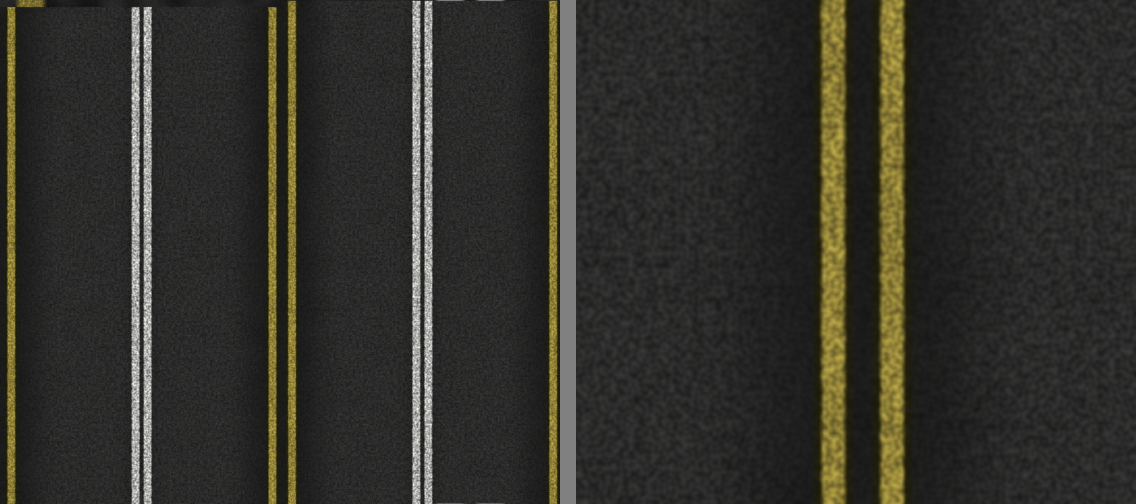
Left: the whole. Right: its middle third, enlarged.
This pattern is drawn by a WebGL 1 fragment shader. Its source:

```glsl
precision highp float;
// Two worn asphalt roads side by side, with yellow edge lines and double white centre lines.
uniform vec2 u_resolution;

vec2 gradientAt(vec2 cell) {
  vec3 h = fract(cell.xyx * vec3(0.1031, 0.1030, 0.0973));
  h += dot(h, h.yzx + 33.33);
  float angle = 6.2832 * fract((h.x + h.y) * h.z);
  return vec2(cos(angle), sin(angle));
}

// Gradient noise, roughly -0.7 to 0.7
float noise(vec2 p) {
  vec2 i = floor(p), f = fract(p);
  vec2 w = f * f * f * (f * (f * 6.0 - 15.0) + 10.0);
  float a = dot(gradientAt(i), f);
  float b = dot(gradientAt(i + vec2(1.0, 0.0)), f - vec2(1.0, 0.0));
  float c = dot(gradientAt(i + vec2(0.0, 1.0)), f - vec2(0.0, 1.0));
  float d = dot(gradientAt(i + 1.0), f - 1.0);
  return mix(mix(a, b, w.x), mix(c, d, w.x), w.y);
}

// Coverage of a band given the distance to its centre
float band(float dist, float halfWidth, float soft) {
  return 1.0 - smoothstep(halfWidth - soft, halfWidth + soft, dist);
}

void main() {
  vec2 uv = gl_FragCoord.xy / u_resolution;
  vec2 p = gl_FragCoord.xy / u_resolution.x;
  float repeats = 1.9948;
  float road = floor(uv.x * repeats);
  float x = fract(uv.x * repeats);
  float soft = max(0.004, 0.8 * repeats / u_resolution.x);

  // Grain at three scales
  float fine = noise(p * 290.0 + 7.3);
  float coarse = noise(p * vec2(150.0, 135.0) + 41.7);
  float patches = noise(p * 24.0 + 3.1);
  float grain = fine * 0.6 + coarse * 0.4;

  // Distances to the nearest yellow and white lines
  float yellowDist = min(abs(x - 0.0403), abs(x - 0.9705));
  float whiteDist = abs(abs(x - 0.5045) - 0.0214);

  // Asphalt, darker towards the shoulders and the centre line
  float inside = smoothstep(0.04, 0.22, x) * (1.0 - smoothstep(0.79, 0.97, x));
  float shade = mix(0.105, 0.165, inside);
  shade -= 0.025 * (1.0 - smoothstep(0.02, 0.09, abs(x - 0.5045)));
  shade += grain * mix(0.04, 0.11, inside) + patches * 0.012;
  vec3 color = shade * vec3(1.0, 1.0, 0.99);

  // Dark ochre fringe around the yellow paint
  float fringe = band(yellowDist, 0.022, 0.006);
  color = mix(color, vec3(0.125, 0.115, 0.04) + grain * 0.04, fringe);

  // Paint, mottled by the grain and slightly ragged at its edges
  float ragged = 0.0138 + coarse * 0.0012;
  vec3 yellow = vec3(0.58, 0.52, 0.22) * (0.97 + grain * 0.65 + patches * 0.12);
  vec3 white = vec3(0.69, 0.69, 0.68) * (1.0 + grain * 0.85 + patches * 0.1);
  color = mix(color, yellow, band(yellowDist, ragged, soft));
  color = mix(color, white, band(whiteDist, ragged, soft));

  // Dark seam above each road, deeper on the left one
  float seamY = road < 0.5 ? 0.986 : 0.9985;
  float edge = max(0.0015, 0.7 / u_resolution.y);
  float seam = smoothstep(seamY - edge, seamY + edge, uv.y);
  vec3 seamColor = vec3(0.12 + patches * 0.08 + grain * 0.04);
  if (road < 0.5) {
    // Stray yellow smear in the left seam
    float smear = band(abs(uv.x - 0.055), 0.024, 0.006);
    seamColor = mix(seamColor, yellow * 0.85, smear);
  }
  color = mix(color, seamColor, seam);

  // Pale scraps along the top and bottom rims of the right road
  float scraps = band(abs(abs(uv.x - 0.84) - 0.036), 0.024, 0.006);
  float topRim = smoothstep(0.998 - edge, 0.998 + edge, uv.y);
  float bottomRim = 1.0 - smoothstep(0.002 - edge, 0.002 + edge, uv.y);
  color = mix(color, vec3(0.6), scraps * (topRim * 0.8 + bottomRim * 0.5));

  gl_FragColor = vec4(clamp(color, 0.0, 1.0), 1.0);
}
```
